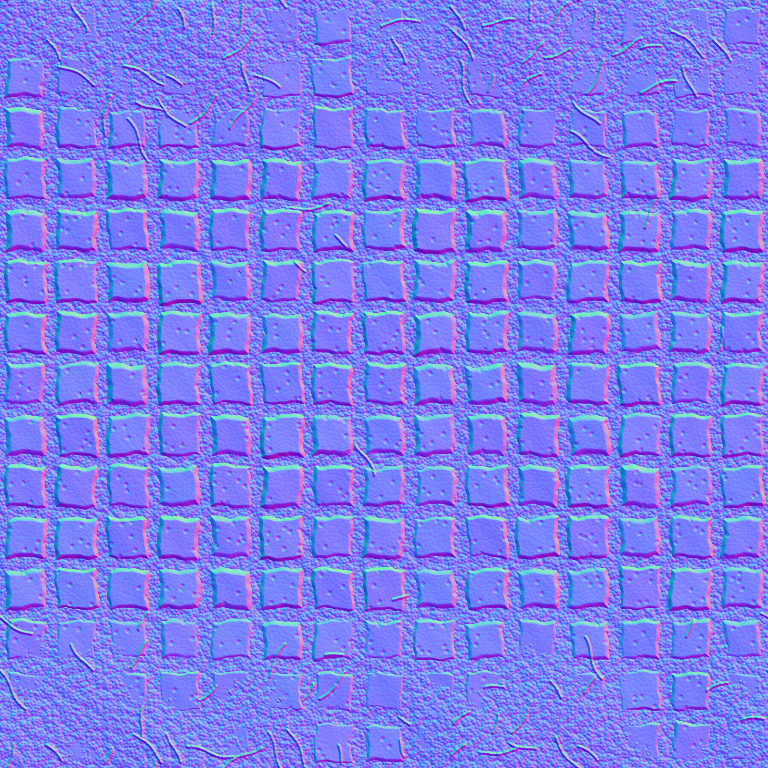
Reproduce this texture map procedurally as a three.js fragment shader.

```glsl
varying vec2 vUv;

const float TAU = 6.2831853;
const float STONES = 15.0;        // stones across and down
const float HALF_SIZE = 0.465;    // heights and sizes are in stone pitches
const float CORNER = 0.09;
const float STONE_TOP = 0.095;
const float STONE_FOOT = -0.06;
const float TOP_VARIATION = 0.045;
const float TILT = 0.13;
const float SKEW = 0.10;
const float WOBBLE = 0.024;
const float DIRT_RISE = 0.115;
const float FINE_CELLS = 225.0;
const float COARSE_CELLS = 90.0;
const float FINE_GRAIN = 0.030;
const float COARSE_GRAIN = 0.042;
const float PIT_DEPTH = 0.022;
const float TWIG_CELLS = 24.0;
const float TWIG_RADIUS = 0.045;
const float TWIG_HEIGHT = 0.050;
const float SAMPLE_STEP = 0.0007;

vec2 hash2(vec2 c) {
  vec3 q = fract(c.xyx * vec3(0.1031, 0.1030, 0.0973));
  q += dot(q, q.yzx + 33.33);
  return fract((q.xx + q.yz) * q.zy);
}

// Tileable cellular noise: nearest distance and that cell's random value
vec2 cellular(vec2 p, float count) {
  vec2 g = p * count, base = floor(g);
  vec2 nearest = vec2(9.0, 0.0);
  for (int j = -1; j <= 1; j++)
    for (int i = -1; i <= 1; i++) {
      vec2 cell = base + vec2(i, j);
      vec2 seed = hash2(mod(cell, count) + count);
      float d = length(cell + seed - g);
      if (d < nearest.x) nearest = vec2(d, fract(seed.x * 17.0 + seed.y * 31.0));
    }
  return nearest;
}

// Soil gathers along the top and bottom, in uneven patches
float soilCover(vec2 p) {
  float band = max(smoothstep(0.74, 0.97, p.y), 1.0 - smoothstep(0.03, 0.26, p.y));
  float patches = 0.16 * sin(TAU * (2.0 * p.x + p.y) - 0.8)
                + 0.13 * sin(TAU * (3.0 * p.x - 2.0 * p.y) + 2.1)
                + 0.10 * sin(TAU * (5.0 * p.x + 4.0 * p.y) + 0.6);
  return band * (1.0 + 1.3 * patches) + 0.35 * patches;
}

float stoneHeight(vec2 p) {
  vec2 q = p * STONES;
  vec2 id = mod(floor(q), STONES);
  vec2 a = hash2(id + 3.0), b = hash2(id + 41.0), c = hash2(id + 87.0);
  vec2 l = fract(q) - 0.5 + 0.035 * (a - 0.5);
  l += SKEW * (b - 0.5) * l.yx;
  l += WOBBLE * sin(l.yx * vec2(7.0, 8.0) + TAU * c);
  l += 0.3 * WOBBLE * sin(l.yx * vec2(23.0, 19.0) + TAU * a.yx);
  vec2 e = abs(l) - HALF_SIZE + 0.025 * b.yx + CORNER;
  float d = length(max(e, 0.0)) + min(max(e.x, e.y), 0.0) - CORNER;
  float bevel = mix(0.11, 0.18, c.x);
  float top = STONE_TOP + TOP_VARIATION * (a.y - 0.5) + TILT * dot(b - 0.5, l);
  top += 0.004 * sin(dot(l, vec2(9.0, 6.0)) + TAU * c.y);
  return mix(STONE_FOOT, top, smoothstep(0.0, bevel, -d));
}

// Bent twigs strewn where the soil is deep
float twigs(vec2 p) {
  vec2 g = p * TWIG_CELLS, base = floor(g);
  float pitch = STONES / TWIG_CELLS;
  float ridge = 0.0;
  for (int j = -1; j <= 1; j++)
    for (int i = -1; i <= 1; i++) {
      vec2 cell = base + vec2(i, j);
      vec2 id = mod(cell, TWIG_CELLS);
      vec2 a = hash2(id + 131.0), b = hash2(id + 211.0);
      float angle = TAU * a.x, reach = mix(0.2, 0.75, b.x);
      vec2 along = vec2(cos(angle), sin(angle));
      vec2 v = g - cell - 0.5 - 0.4 * (a.yx - 0.5);
      vec2 s = vec2(dot(v, along), dot(v, vec2(-along.y, along.x)));
      s.y += 0.07 * sin(4.0 * s.x + TAU * b.x);
      float d = length(vec2(max(abs(s.x) - reach, 0.0), s.y)) * pitch;
      float present = step(b.y, 0.5 * soilCover((id + 0.5) / TWIG_CELLS));
      ridge = max(ridge, present * (1.0 - smoothstep(0.0, TWIG_RADIUS, d)));
    }
  return TWIG_HEIGHT * ridge;
}

float surfaceHeight(vec2 p) {
  vec2 fine = cellular(p, FINE_CELLS), coarse = cellular(p, COARSE_CELLS);
  float grain = FINE_GRAIN * (0.4 - fine.x) + COARSE_GRAIN * (0.4 - coarse.x);
  float stone = stoneHeight(p);
  float dirt = DIRT_RISE * soilCover(p) + grain;
  float buried = smoothstep(-0.018, 0.018, dirt - stone);
  float pit = step(0.78, coarse.y) * (1.0 - smoothstep(0.08, 0.36, coarse.x));
  float worn = stone + 0.22 * FINE_GRAIN * (0.4 - fine.x) - PIT_DEPTH * pit;
  return mix(worn, dirt, buried) + twigs(p);
}

void main() {
  // Slope by central differences, packed as a tangent-space normal
  vec2 s = vec2(SAMPLE_STEP, 0.0);
  vec2 slope = vec2(surfaceHeight(vUv + s) - surfaceHeight(vUv - s),
                    surfaceHeight(vUv + s.yx) - surfaceHeight(vUv - s.yx));
  slope /= 2.0 * SAMPLE_STEP * STONES;
  vec3 normal = normalize(vec3(-slope, 1.0));
  gl_FragColor = vec4(normal * 0.5 + 0.5 - vec3(0.012, 0.006, 0.0), 1.0);
}
```
